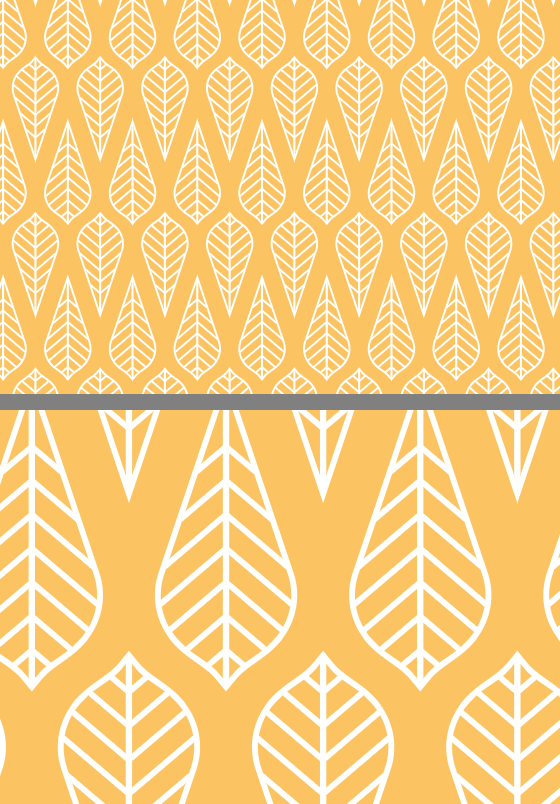
Top: the whole. Bottom: its middle third, enlarged.
Give the GLSL for this pattern, as a Shadertoy shader.

```glsl
// Rows of outlined white leaves on amber, upright rows alternating with
// inverted ones shifted by half a pitch. Each leaf is a distance function:
// a belly circle, a long tangent cone and a short filleted tip, plus veins.

// All lengths are fractions of the canvas height.
#define PITCH      0.1643
#define PERIOD     0.3953
#define LEAF_LEN   0.2704
#define BELLY_R    0.0602
#define BELLY_Y    0.0815
#define STROKE     0.0050
#define VEIN_GAP   0.0287
#define VEIN_START 0.0350
#define VEIN_SLOPE 0.85
#define VEIN_COUNT 7.0
#define AMBER      vec3(0.985, 0.764, 0.383)
#define WHITE      vec3(1.0, 1.0, 0.992)

float smoothUnion(float a, float b, float k) {
    float h = max(k - abs(a - b), 0.0) / k;
    return min(a, b) - 0.25 * k * h * h;
}

// Signed distance to the leaf body; blunt tip at the origin, point upward.
float leafBody(vec2 p) {
    // Circle continued by the cone tangent to it
    vec2 q = p - vec2(0.0, BELLY_Y);
    float s = BELLY_R / (LEAF_LEN - BELLY_Y);
    vec2 normal = vec2(sqrt(1.0 - s * s), s);
    float along = dot(q, vec2(-normal.y, normal.x));
    float drop = (along > 0.0 ? dot(q, normal) : length(q)) - BELLY_R;

    // Short cone at the blunt end
    float nib = dot(p, normalize(vec2(1.0, -0.82)));
    nib = max(nib, p.y - 0.035);
    return smoothUnion(drop, nib, 0.012);
}

// Signed distance to the drawn lines of one leaf.
float leafLines(vec2 p) {
    p.x = abs(p.x);
    float body = leafBody(p);
    float halfStroke = 0.5 * STROKE;
    float outline = abs(body + halfStroke) - halfStroke;
    float midrib = p.x - 0.54 * STROKE;

    // Evenly spaced chevrons falling away from the midrib
    float level = p.y + VEIN_SLOPE * p.x - VEIN_START;
    float index = clamp(round(level / VEIN_GAP), 0.0, VEIN_COUNT - 1.0);
    float vein = abs(level - index * VEIN_GAP) / length(vec2(1.0, VEIN_SLOPE));
    vein -= halfStroke;

    return min(outline, max(body, min(midrib, vein)));
}

// Repeats the leaf over the plane, keeping a margin below its blunt tip.
float leafGrid(vec2 p) {
    float margin = 0.5 * (PERIOD - LEAF_LEN);
    p.x -= PITCH * round(p.x / PITCH);
    p.y = mod(p.y + margin, PERIOD) - margin;
    return leafLines(p);
}

void mainImage(out vec4 fragColor, in vec2 fragCoord) {
    vec2 p = fragCoord / iResolution.y;

    // Blunt tips of the two kinds of row
    vec2 uprightTip = vec2(0.0078, 0.4285);
    vec2 invertedTip = vec2(0.0078 + 0.5 * PITCH, 0.4630);
    float upright = leafGrid(p - uprightTip);
    float inverted = leafGrid((p - invertedTip) * vec2(1.0, -1.0));

    // One pixel of edge smoothing
    float ink = clamp(0.5 - min(upright, inverted) * iResolution.y, 0.0, 1.0);
    fragColor = vec4(mix(AMBER, WHITE, ink), 1.0);
}
```
